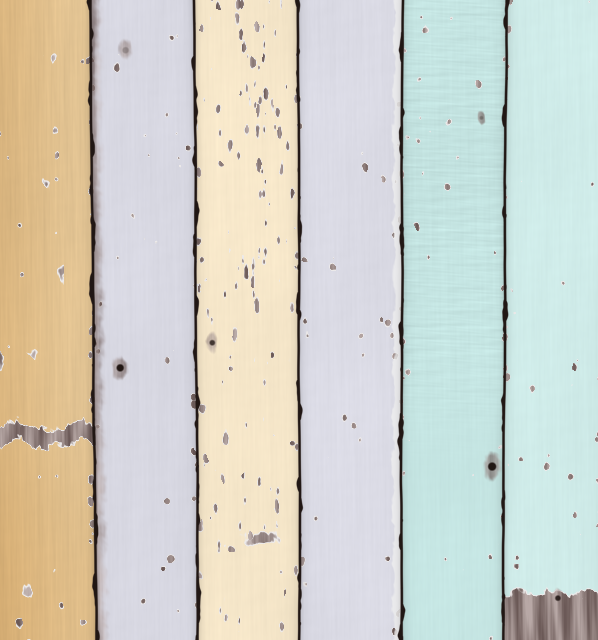
Write a WebGL 2 fragment shader that draws this texture.

```glsl
#version 300 es
precision highp float;
// Six painted upright boards with dark ragged seams, peeling paint and nail holes.
// Layered sines give grain and relief, cellular noise gives the flakes,
// and each board adds its own wear on top of a shared base.

uniform vec2 u_resolution;
out vec4 outColor;

const vec3 GAP = vec3(.13, .09, .08);
const vec3 PRIMER = vec3(.93, .92, .92);
const vec3 WOOD_DARK = vec3(.42, .35, .34);
const vec3 WOOD_LIGHT = vec3(.72, .66, .65);
const vec3 PAINT[6] = vec3[6](
  vec3(.89, .77, .58), vec3(.845, .845, .885), vec3(.965, .905, .79),
  vec3(.86, .86, .90), vec3(.77, .895, .885), vec3(.81, .92, .91));

// Nail holes: centre, radius, darkness
const vec4 NAILS[6] = vec4[6](
  vec4(.201, .455, .008, 1.), vec4(.210, .986, .007, .25),
  vec4(.355, .497, .006, .8), vec4(.823, .290, .009, 1.),
  vec4(.933, .070, .006, .9), vec4(.805, .873, .004, .3));

float hash(vec2 p) {
  return fract(sin(dot(p, vec2(127.1, 311.7))) * 4375.85);
}

// Layered, warped sines, roughly -1 to 1
float waves(vec2 p) {
  float sum = 0., amp = .5;
  for (int i = 0; i < 4; i++) {
    sum += amp * sin(p.x + 1.7 * sin(p.y + float(i)));
    p = mat2(1.6, .6, -.6, 1.6) * p + 3.1;
    amp *= .65;
  }
  return sum;
}

// Distance to the nearest cell point, and that cell's random value
vec2 cells(vec2 p) {
  vec2 best = vec2(9., 0.), base = floor(p);
  for (int k = 0; k < 9; k++) {
    vec2 id = base + vec2(k % 3, k / 3) - 1.;
    vec2 point = id + vec2(hash(id), hash(id + 17.3));
    float d = length(p - point);
    if (d < best.x) best = vec2(d, hash(id + 41.7));
  }
  return best;
}

// Torn flakes in a share of the cells
float flakes(vec2 p, float density, float tear) {
  vec2 c = cells(p);
  float radius = .5 * clamp((c.y - 1. + density) / max(density, .01), 0., 1.);
  float d = c.x + .22 * tear;
  return step(1. - density, c.y) * (1. - smoothstep(radius - .2, radius + .1, d));
}

float below(float x, float limit, float soft) {
  return 1. - smoothstep(limit - soft, limit + soft, x);
}

float isBoard(int board, int wanted) { return board == wanted ? 1. : 0.; }

float seamX(int i, float y) {
  float n = float(i);
  return .151 + .174 * n + (.010 - .004 * n) * (1. - y / 1.07)
       + .0012 * waves(vec2(y * 12., n * 5.));
}

// Brushed grain everywhere, sawn ridges on the fifth board
float relief(vec2 p, int board) {
  float grain = waves(p * vec2(130., 9.) + float(board) * 7.);
  float lumps = waves(p * vec2(70., 60.) + float(board) * 3.);
  float ridges = waves(p * vec2(24., 150.)) * smoothstep(.25, .55, p.y);
  float grainAmount = .35 + .5 * isBoard(board, 0);
  return grainAmount * grain + .25 * lumps + .8 * isBoard(board, 4) * ridges;
}

vec3 peel(vec3 paint, vec3 wood, float amount) {
  vec3 rim = mix(paint, PRIMER, smoothstep(.05, .35, amount));
  return mix(rim, wood, smoothstep(.35, .8, amount));
}

void main() {
  vec2 p = gl_FragCoord.xy / u_resolution * vec2(1., 1.07);
  int board = 0;
  for (int i = 0; i < 5; i++) board += p.x > seamX(i, p.y) ? 1 : 0;
  float left = p.x - seamX(board - 1, p.y);
  float right = seamX(board, p.y) - p.x;
  float edge = min(left, right);
  float tear = waves(p * vec2(110., 80.));
  float grain = waves(p * vec2(150., 9.));
  vec3 wood = mix(WOOD_DARK, WOOD_LIGHT, clamp(.5 + .6 * grain, 0., 1.));

  // Paint tone and raking light
  vec3 color = PAINT[board] * (1. + .012 * waves(p * vec2(9., 6.)));
  float age = below(p.x, .06, .09) + .5 * below(p.y, .25, .2);
  color *= 1. - isBoard(board, 0) * age * vec3(.04, .08, .15);
  float slope = relief(p + vec2(-.0015, .0015), board) - relief(p, board);
  color *= 1. - .07 * clamp(slope, -1.2, 1.2);

  // Worn paint, board by board
  float streak = exp(-pow((p.x - .43) / .035, 2.)) * smoothstep(.35, .75, p.y);
  float cream = flakes(p * vec2(105., 36.), .12 + .38 * streak, tear);
  float scuff = below(length((p - vec2(.435, .17)) / vec2(.024, .010)), 1. + .5 * tear, .3);
  float band = below(abs(p.y - .342 - .006 * sin(p.x * 60.)), .014 + .009 * tear, .004);
  float foot = below(p.y, .078 + .010 * tear, .006);
  float chips = flakes(p * vec2(38., 24.) + 5., .06, tear);
  float specks = flakes(p * vec2(75., 60.), .03 + .3 * exp(-edge * 160.), tear);
  float wear = max(specks * .8, isBoard(board, 0) * max(band, chips * .7));
  wear = max(wear, isBoard(board, 2) * max(cream * .75, scuff * .7));
  wear = max(wear, isBoard(board, 5) * foot);
  color = peel(color, wood, wear);
  float greyEdge = isBoard(board, 1) * below(left, .012 + .004 * tear, .009);
  color = mix(color, wood * 1.12, .7 * greyEdge);
  float whiteEdge = isBoard(board, 3) * below(right, .014 + .003 * tear, .002);
  color = mix(color, vec3(.95), .8 * whiteEdge);

  // Nail holes in stained, stretched rings
  for (int i = 0; i < 6; i++) {
    vec4 nail = NAILS[i];
    vec2 d = p - nail.xy;
    float ring = below(length(d * vec2(1., .6)), nail.z * (1.35 + .4 * tear), nail.z * .5);
    color = mix(color, wood, .65 * ring);
    color = mix(color, GAP, nail.w * below(length(d), nail.z * .75, .0018));
  }

  // Ragged seams with soft shadow
  color *= 1. - .16 * exp(-edge * 170.);
  for (int i = 0; i < 5; i++) {
    float d = p.x - seamX(i, p.y);
    float chip = max(0., waves(vec2(p.y * 38., float(i) * 9. + sign(d))) - .35);
    color = mix(color, GAP, below(abs(d), .0021 + .006 * chip, .0014));
  }
  outColor = vec4(color, 1.);
}
```
